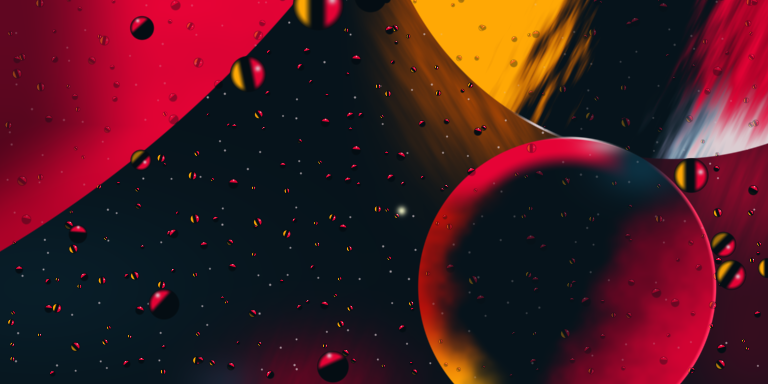
Write a Shadertoy shader that draws this background.

```glsl
// Oil drops on dark water: three large tinted discs over a glowing backdrop,
// with glassy beads, tiny droplets and dust. Discs are distance functions;
// their tints are soft ramps roughened by stretched value noise.

const vec3 INK     = vec3(0.025, 0.075, 0.105);
const vec3 TEAL    = vec3(0.04, 0.17, 0.23);
const vec3 CRIMSON = vec3(0.90, 0.01, 0.21);
const vec3 WINE    = vec3(0.38, 0.025, 0.13);
const vec3 AMBER   = vec3(1.00, 0.66, 0.02);
const vec3 RUST    = vec3(0.62, 0.26, 0.02);
const vec3 PALE    = vec3(0.86, 0.80, 0.82);

// Discs and beads in canvas heights: centre x, y and radius
const vec3 RED_DISC   = vec3(-1.557, 2.964, 3.047);
const vec3 UPPER_DISC = vec3(1.753, 1.357, 0.771);
const vec3 LOWER_DISC = vec3(1.477, 0.253, 0.388);

// The fourth value is the angle of the red reflection
const vec4 BEADS[12] = vec4[12](
    vec4(0.370, 0.927, 0.031, 2.3), vec4(0.646, 0.807, 0.047, 0.2),
    vec4(0.829, 0.987, 0.066, 0.0), vec4(0.965, 1.010, 0.042, 2.0),
    vec4(0.427, 0.208, 0.040, 2.4), vec4(0.867, 0.045, 0.041, 2.0),
    vec4(1.800, 0.543, 0.045, 0.0), vec4(1.884, 0.363, 0.033, -0.8),
    vec4(1.904, 0.284, 0.039, -0.6), vec4(2.000, 0.302, 0.026, 0.0),
    vec4(0.203, 0.390, 0.024, 1.5), vec4(0.367, 0.583, 0.027, -0.8));

float hash(vec2 p) {
    vec3 q = fract(p.xyx * 0.1031);
    q += dot(q, q.yzx + 33.33);
    return fract((q.x + q.y) * q.z);
}

float noise(vec2 p) {
    vec2 i = floor(p), f = fract(p);
    f = f * f * (3.0 - 2.0 * f);
    return mix(mix(hash(i), hash(i + vec2(1, 0)), f.x),
               mix(hash(i + vec2(0, 1)), hash(i + 1.0), f.x), f.y);
}

float fbm(vec2 p) {
    return 0.55 * noise(p) + 0.3 * noise(p * 2.1 + 7.0) + 0.15 * noise(p * 4.3 + 19.0);
}

// Smooth ramp whose ends may come in either order
float ramp(float a, float b, float x) {
    float t = clamp((x - a) / (b - a), 0.0, 1.0);
    return t * t * (3.0 - 2.0 * t);
}

float glow(vec2 p, vec2 centre, vec2 size) {
    vec2 q = (p - centre) / size;
    return exp(-dot(q, q));
}

float disc(vec2 p, vec3 d) { return length(p - d.xy) - d.z; }

float cover(float d) { return ramp(1.0, -1.0, d * iResolution.y); }

// Noise drawn out along a slanted, nearly upright direction
float streaks(vec2 p, float slant) {
    return fbm(vec2((p.x - slant * p.y) * 42.0, p.y * 7.0));
}

vec3 backdrop(vec2 p) {
    vec3 c = mix(INK, TEAL, 0.4 * glow(p, vec2(0.1, 0.25), vec2(0.5, 0.25)));
    float d = disc(p, UPPER_DISC) / 0.19;
    float warm = exp(-d * d) * ramp(0.88, 1.12, p.x) * ramp(1.55, 1.3, p.x);
    c = mix(c, RUST, warm * (0.45 + 0.7 * streaks(p, -0.6)));
    float grain = 0.7 + 0.5 * streaks(p, 0.4);
    c = mix(c, CRIMSON, 0.58 * grain * glow(p, vec2(1.94, 0.52), vec2(0.2, 0.2)));
    c = mix(c, WINE, 0.5 * glow(p, vec2(1.96, 0.12), vec2(0.2, 0.25)));
    c = mix(c, TEAL * 1.4, 0.5 * glow(p, vec2(0.6, 0.0), vec2(0.1, 0.06)));
    return mix(c, WINE, grain * glow(p, vec2(0.82, -0.01), vec2(0.2, 0.13)));
}

vec3 redTint(vec2 p) {
    float lit = max(ramp(0.26, 0.02, -disc(p, RED_DISC)), ramp(0.05, 0.42, p.x));
    vec3 c = mix(WINE, CRIMSON, lit * (0.9 + 0.15 * fbm(p * 6.0)));
    return c * (1.0 - 0.25 * glow(p, vec2(0.0, 0.4), vec2(0.3)));
}

vec3 upperTint(vec2 p) {
    float rough = streaks(p, 0.5) - 0.5;
    float left = p.x - 1.52 - 0.5 * (p.y - 1.0) + 0.22 * rough;
    float right = p.x - 1.85 - 0.27 * (p.y - 1.0) + 0.16 * rough;
    vec3 c = mix(INK, mix(AMBER, RUST, ramp(-0.12, 0.04, left)), ramp(0.05, -0.04, left));
    c = mix(c, CRIMSON * (0.8 + 0.5 * rough), ramp(-0.06, 0.1, right));
    float low = ramp(0.8, 0.62, p.y + 0.15 * rough);
    vec3 sheen = mix(vec3(0.3, 0.55, 0.65), PALE, ramp(0.0, 0.12, right));
    return mix(c, sheen, low * ramp(-0.08, 0.07, right));
}

vec3 lowerTint(vec2 p) {
    vec2 q = (p - LOWER_DISC.xy) / LOWER_DISC.z;
    float r = length(q), rough = fbm(q * 5.0) - 0.5;
    float slope = q.x - 0.2 - 0.48 * q.y + 0.2 * rough;
    vec3 c = mix(INK, WINE, ramp(-0.1, 0.25, slope) * ramp(0.85, 0.2, q.y));
    c = mix(c, CRIMSON, 0.85 * ramp(0.3, 1.0, dot(q, vec2(0.85, -0.52)) + 0.3 * rough));
    vec3 flame = mix(AMBER, vec3(0.72, 0.06, 0.04), ramp(-0.75, -0.1, q.y));
    c = mix(c, flame, ramp(0.68, 1.02, r + 0.2 * rough) * ramp(-0.3, -0.7, q.x));
    c = mix(c, TEAL * 1.4, 0.7 * glow(q, vec2(0.5, 0.8), vec2(0.28, 0.18)));
    c = mix(c, CRIMSON, ramp(0.78, 0.92, r) * ramp(0.45, 0.75, q.y) * ramp(0.45, 0.1, q.x));
    c = mix(c, PALE, 0.5 * glow(q, vec2(0.25, 0.95), vec2(0.15, 0.06)));
    return mix(c, CRIMSON + 0.2, ramp(0.97, 1.0, r) * ramp(0.5, 0.9, q.x));
}

// Glass bead: red reflection, amber on the far side, and a small glint
vec3 addBead(vec3 c, vec2 p, vec4 bead) {
    vec2 n = (p - bead.xy) / bead.z, dir = vec2(cos(bead.w), sin(bead.w));
    float facing = dot(n, dir), rim = ramp(1.05, 0.7, length(n));
    vec3 glass = mix(INK * 0.7, CRIMSON, ramp(0.1, 0.45, facing) * rim);
    glass = mix(glass, AMBER, ramp(-0.2, -0.6, facing) * ramp(0.4, 0.9, dir.x) * rim);
    glass = mix(glass, PALE, 0.8 * glow(n, dir * 0.55 + vec2(0.0, 0.2), vec2(0.16)));
    return mix(c, glass, cover(disc(p, bead.xyz)));
}

// One jittered droplet per occupied grid cell
vec3 addDroplets(vec3 c, vec2 p) {
    for (int i = 0; i < 3; i++) {
        float size = 0.16 - 0.04 * float(i);
        vec2 cell = floor(p / size) + 37.0 * float(i);
        vec2 jitter = 0.2 + 0.6 * vec2(hash(cell), hash(cell + 51.0));
        vec2 local = (fract(p / size) - jitter) * size;
        float pick = hash(cell + 93.0), radius = mix(0.004, 0.013, pick * pick * pick);
        if (pick > 0.4) c = addBead(c, local, vec4(0.0, 0.0, radius, 5.0 * jitter.x - 1.5));
        else c = mix(c, PALE, 0.75 * cover(length(local) - 0.002 - 0.004 * pick * pick));
    }
    return c;
}

void mainImage(out vec4 fragColor, in vec2 fragCoord) {
    vec2 p = fragCoord / iResolution.y;
    float upper = disc(p, UPPER_DISC), lower = disc(p, LOWER_DISC);
    float discs = max(cover(disc(p, RED_DISC)), max(cover(upper), cover(lower)));

    // Backdrop and large discs
    vec3 c = backdrop(p);
    c = mix(c, redTint(p), cover(disc(p, RED_DISC)));
    c = mix(c, upperTint(p), cover(upper));
    c = mix(c, lowerTint(p), cover(lower));

    // Bright arcs where the two discs nearly touch
    c = mix(c, PALE, cover(abs(upper) - 0.003) * glow(p, vec2(1.40, 0.67), vec2(0.05)));
    c = mix(c, PALE, cover(abs(lower) - 0.003) * glow(p, vec2(1.52, 0.64), vec2(0.06)));

    // Droplets, fainter over the discs, then beads and one bright speck
    c = mix(c, addDroplets(c, p), 1.0 - 0.65 * discs);
    for (int i = 0; i < 12; i++) c = addBead(c, p, BEADS[i]);
    c = mix(c, vec3(0.85, 0.86, 0.7), glow(p, vec2(1.046, 0.451), vec2(0.011)));
    fragColor = vec4(c, 1.0);
}
```
